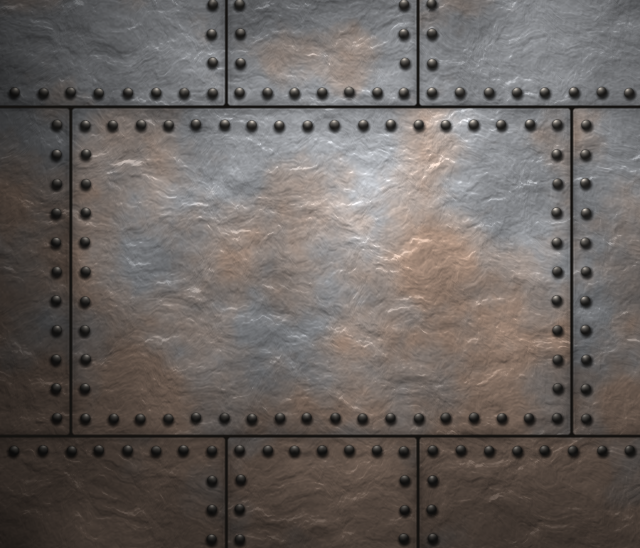
A Shadertoy shader for this texture:

```glsl
// Worn, hammered steel plates in three staggered rows, edged with domed rivets.

// Layout, in canvas widths, measured outward from the middle of the large plate
const vec2  CENTRE       = vec2(0.502, 0.4320);
const float OUTER_SHIFT  = 0.0015;   // sideways shift of the top and bottom rows
const float ROW_SEAM     = 0.2572;
const float MID_SEAM     = 0.3913;
const float OUTER_SEAM   = 0.1497;
const float SEAM_HALF    = 0.0019;
const float CORNER       = 0.007;
const float MID_ROW      = 0.2292;   // rivet rows and columns
const float OUTER_ROW    = 0.2799;
const float OUTER_END    = 0.4180;
const vec2  MID_COLS     = vec2(0.3685, 0.4134);
const vec2  OUTER_COLS   = vec2(0.1283, 0.1719);
const float RIVET_RADIUS = 0.0076;
const float RIVET_JITTER = 0.0022;

// Light and surface
const vec2  LIGHT_POS    = vec2(0.64, 0.61);
const vec2  LIGHT_SPREAD = vec2(0.56, 0.41);
const float AMBIENT      = 0.18;
const float LIGHT_GAIN   = 0.43;
const float DENT_DEPTH   = 1.5;
const vec3  COOL_STEEL   = vec3(0.985, 1.0, 1.025);
const vec3  WARM_STEEL   = vec3(1.06, 0.99, 0.95);
const vec3  RUST         = vec3(1.13, 0.96, 0.85);
const vec3  SEAM_COLOUR  = vec3(0.075, 0.068, 0.06);
const vec3  RIVET_COLOUR = vec3(1.04, 1.0, 0.95);

float hash(vec2 p) {
    return fract(sin(dot(p, vec2(127.1, 311.7))) * 43758.5);
}

float noise(vec2 p) {
    vec2 i = floor(p), f = fract(p);
    f = f * f * (3.0 - 2.0 * f);
    return mix(mix(hash(i), hash(i + vec2(1, 0)), f.x),
               mix(hash(i + vec2(0, 1)), hash(i + vec2(1, 1)), f.x), f.y);
}

float fbm(vec2 p) {
    float sum = 0.0, amp = 0.5;
    for (int i = 0; i < 5; i++) {
        sum += amp * noise(p);
        p = mat2(1.6, 1.2, -1.2, 1.6) * p + 3.7;
        amp *= 0.5;
    }
    return sum;
}

// Height of the hammered surface, with warped, sideways dents
float dents(vec2 p) {
    vec2 warp = vec2(fbm(p * 14.0), fbm(p * 14.0 + 7.0));
    return fbm(p * vec2(24.0, 36.0) + 2.0 * warp);
}

float roundedBox(vec2 p, vec2 lo, vec2 hi) {
    vec2 d = abs(p - 0.5 * (lo + hi)) - 0.5 * (hi - lo) + CORNER;
    return length(max(d, 0.0)) + min(max(d.x, d.y), 0.0) - CORNER;
}

// Keeps the shorter of "best" and the offset to the nearest of n rivets from a to b
vec2 rivetLine(vec2 best, vec2 q, vec2 side, vec2 a, vec2 b, float n) {
    vec2 gap = (b - a) / (n - 1.0);
    vec2 c = a + gap * clamp(round(dot(q - a, gap) / dot(gap, gap)), 0.0, n - 1.0);
    vec2 id = round(c * 400.0) * side;
    vec2 jitter = vec2(hash(id), hash(id + 31.0)) - 0.5;
    vec2 offset = q - c - jitter * RIVET_JITTER * step(0.001, c);
    return dot(offset, offset) < dot(best, best) ? offset : best;
}

void mainImage(out vec4 fragColor, in vec2 fragCoord) {
    float px = 1.0 / iResolution.x;
    vec2 p = fragCoord * px;

    // Fold the layout into one quadrant
    vec2 rel = p - CENTRE;
    bool outer = abs(rel.y) > ROW_SEAM;
    if (outer) rel.x -= OUTER_SHIFT;
    vec2 side = step(0.0, rel) * 2.0 - 1.0;
    vec2 q = abs(rel);

    // Plate edge
    float seamX = outer ? OUTER_SEAM : MID_SEAM;
    bool flank = q.x > seamX;
    vec2 lo = vec2(flank ? seamX : -seamX, outer ? ROW_SEAM : -ROW_SEAM);
    vec2 hi = vec2(flank ? 1.0 : seamX, outer ? 1.0 : ROW_SEAM);
    float inside = -roundedBox(q, lo, hi) - SEAM_HALF;
    vec2 plate = side * vec2(flank, outer);

    // Lamp falloff, dents and stains
    vec2 fall = (p - LIGHT_POS) / LIGHT_SPREAD;
    float light = AMBIENT + LIGHT_GAIN * exp(-dot(fall, fall));
    light *= mix(0.72, 1.0, smoothstep(-0.03, 0.16, p.x));
    vec2 toLight = normalize(vec2(0.5 * (LIGHT_POS.x - p.x) - 0.12, 0.5));
    float relief = dents(p) - dents(p + toLight * 0.003);
    float stain = fbm(p * 7.0 + plate * 5.0);
    float tone = 0.95 + 0.1 * hash(plate + 4.0);
    tone *= 0.74 + 0.56 * stain + 0.1 * (noise(p * 260.0) - 0.5);
    tone *= 1.0 + DENT_DEPTH * relief;

    // Steel tinted by rust, heavier low and to the left
    float rust = fbm(p * 9.0 + plate * 3.0 + 20.0) + 0.6 * (0.45 - p.y) + 0.12 * (0.5 - p.x);
    vec3 tint = mix(COOL_STEEL, WARM_STEEL, smoothstep(0.3, 0.5, rust));
    tint = mix(tint, RUST, smoothstep(0.46, 0.72, rust));
    vec3 col = tint * light * tone;
    col += 0.22 * light * smoothstep(0.06, 0.15, relief);

    // Grimy margin, worn bevel and dark seam
    col *= 1.0 - 0.3 * exp(-max(inside, 0.0) / 0.006);
    col += 0.16 * light * smoothstep(0.0022, 0.0, abs(inside - 0.0022)) * noise(p * 40.0);
    col = mix(SEAM_COLOUR, col, smoothstep(-px, px, inside));

    // Rivets
    vec2 d = vec2(1.0);
    if (outer) {
        d = rivetLine(d, q, side, vec2(0, OUTER_ROW), vec2(OUTER_COLS.x, OUTER_ROW), 4.0);
        d = rivetLine(d, q, side, vec2(OUTER_COLS.y, OUTER_ROW), vec2(0.4805, OUTER_ROW), 8.0);
    } else d = rivetLine(d, q, side, vec2(0.0217, MID_ROW), vec2(MID_COLS.x, MID_ROW), 9.0);
    for (int i = 0; i < 2; i++) {
        float x = outer ? OUTER_COLS[i] : MID_COLS[i];
        vec2 ends = outer ? vec2(OUTER_ROW, OUTER_END) : vec2(0.0, MID_ROW);
        d = rivetLine(d, q, side, vec2(x, ends.x), vec2(x, ends.y), outer ? 4.0 : 6.0);
    }
    d *= side / RIVET_RADIUS;
    float r = length(d);
    col *= 1.0 - 0.7 * smoothstep(1.7, 0.7, length(d + 0.4 * toLight));
    vec3 normal = vec3(d, sqrt(max(1.0 - r * r, 0.0)));
    float lit = max(dot(normal, normalize(vec3(toLight, 0.9))), 0.0);
    float dome = 0.22 + 0.75 * lit * lit + 0.5 * pow(lit, 14.0);
    vec3 rivet = RIVET_COLOUR * (0.05 + 0.85 * light) * dome * (0.8 + 0.4 * noise(p * 200.0));
    col = mix(col, rivet, smoothstep(px, -px, (r - 1.0) * RIVET_RADIUS));

    fragColor = vec4(clamp(col, 0.0, 1.0), 1.0);
}
```
